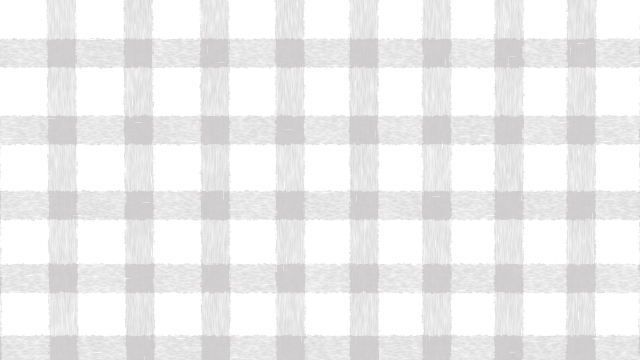
Give the GLSL for this pattern, as a WebGL 1 fragment shader.

```glsl
precision highp float;
// Hand-brushed grey gingham: uneven translucent bands crossing on white paper.

uniform vec2 u_resolution;

// All lengths are fractions of the canvas height.
const vec3 PAPER = vec3(1.0);
const vec3 BAND = vec3(0.912, 0.910, 0.911);
const vec3 CROSSING = vec3(0.822, 0.810, 0.818);

const float HALF_WIDTH = 0.0398;
const float COLUMN_PITCH = 0.2067;
const float COLUMN_START = 0.1736;
const float COLUMN_DRIFT = 0.0125;
const float ROW_PITCH = 0.206;
const float ROW_START = 0.028;
const float ROW_DRIFT = -0.0105;

const vec2 COLUMN_GRAIN = vec2(230.0, 26.0);  // across, along the brush
const vec2 ROW_GRAIN = vec2(170.0, 62.0);
const vec2 NICK_GRAIN = vec2(150.0, 20.0);
const float COLUMN_NICKS = 0.035;             // share of cells scratched dry
const float ROW_NICKS = 0.008;
const float EDGE_WOBBLE = 0.0011;
const float EDGE_FRAY = 0.0045;
const float GRAIN_STRENGTH = 0.075;
const float MOTTLE_STRENGTH = 0.035;

const float PI = 3.14159265;

float hash(vec2 p) {
  return fract(sin(dot(p, vec2(127.1, 311.7))) * 43758.55);
}

// Cellular noise: x = distance to the nearest seed, y = random id of its cell.
vec2 cells(vec2 p) {
  vec2 base = floor(p);
  vec2 nearest = vec2(8.0, 0.0);
  for (int j = -1; j <= 1; j++) {
    for (int i = -1; i <= 1; i++) {
      vec2 cell = base + vec2(float(i), float(j));
      vec2 seed = cell + vec2(hash(cell), hash(cell + 57.3));
      float d = distance(p, seed);
      if (d < nearest.x) nearest = vec2(d, hash(cell + 19.7));
    }
  }
  return nearest;
}

// Layered sines for the ripple of a painted edge.
float ripple(float t, float phase) {
  return sin(t * 310.0 + phase + 2.0 * sin(t * 47.0 + phase))
       + 0.7 * sin(t * 683.0 + phase * 2.3)
       + 0.8 * sin(t * 83.0 + phase * 1.7);
}

// One brushed band; q = (across, along). Returns coverage and tone offset.
vec2 brush(vec2 q, float index, vec2 grain, float nickShare, float blur) {
  vec2 shifted = q + vec2(1.0, 0.37) * (index + 3.0);
  vec2 fine = cells(shifted * grain);
  vec2 broad = cells(shifted * grain * vec2(0.28, 0.45) + 11.0);
  vec2 scratch = cells(shifted * NICK_GRAIN + 31.0);

  // Each side of the band has its own ragged outline.
  float phase = index * 2.7 + step(0.0, q.x) * 4.1;
  float reach = HALF_WIDTH + EDGE_WOBBLE * ripple(q.y, phase)
              + EDGE_FRAY * (0.45 - fine.x);
  float soft = blur + 0.0007;
  float cover = smoothstep(-soft, soft, reach - abs(q.x));

  // Dry bristle gaps let the paper show through.
  float nick = step(1.0 - nickShare, scratch.y)
             * (1.0 - smoothstep(0.12, 0.32, scratch.x));
  cover *= 1.0 - 0.75 * nick;

  // Bristle streaks, broad pooling and a small change of load per band.
  float tone = GRAIN_STRENGTH * (fine.x - 0.47)
             + 0.022 * (fine.y - 0.5)
             + MOTTLE_STRENGTH * (broad.x - 0.47)
             + 0.006 * sin(q.y * 21.0 + index * 3.1)
             + 0.008 * (hash(vec2(index, 5.0)) - 0.5);
  return vec2(cover, tone);
}

void main() {
  vec2 p = gl_FragCoord.xy / u_resolution.y;
  float blur = 0.6 / u_resolution.y;

  // Upright bands drift from even spacing and lean slightly.
  float column = floor((p.x - COLUMN_START) / COLUMN_PITCH + 0.5);
  float columnX = COLUMN_START + column * COLUMN_PITCH
                + COLUMN_DRIFT * sin(PI * column / 6.0)
                + mix(0.007, -0.002, column / 7.0) * (0.5 - p.y);
  vec2 upright = brush(vec2(p.x - columnX, p.y), column,
                       COLUMN_GRAIN, COLUMN_NICKS, blur);

  // Level bands, counted from the bottom.
  float row = floor((p.y - ROW_START) / ROW_PITCH + 0.5);
  float rowY = ROW_START + row * ROW_PITCH + ROW_DRIFT * sin(PI * row / 4.0);
  vec2 level = brush(vec2(p.y - rowY, p.x), row + 20.0,
                     ROW_GRAIN, ROW_NICKS, blur);

  // Overlapping paint darkens and hides most of the streaks.
  float overlap = upright.x * level.x;
  float painted = max(upright.x, level.x);
  float tone = (upright.x * upright.y + level.x * level.y)
             * mix(1.0, 0.2, overlap);
  vec3 ink = mix(BAND, CROSSING, overlap) + tone;
  gl_FragColor = vec4(clamp(mix(PAPER, ink, painted), 0.0, 1.0), 1.0);
}
```
